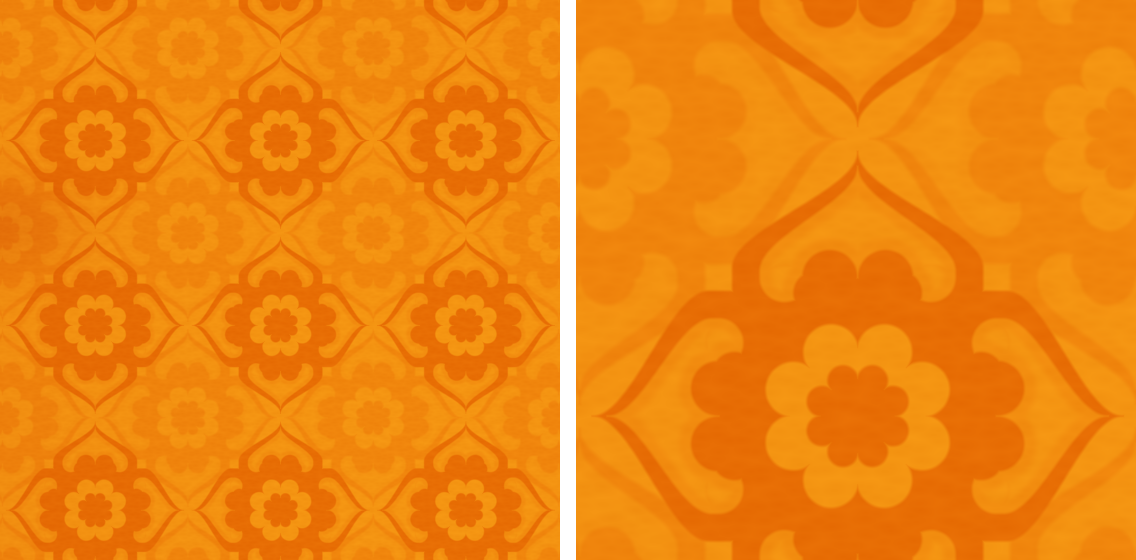
Left: the whole. Right: its middle third, enlarged.
Write a WebGL 2 fragment shader that draws this pattern.

```glsl
#version 300 es
precision highp float;
// Retro wallpaper: dark ogee-armed flowers alternating with faint ones on orange paper.

uniform vec2 u_resolution;
out vec4 fragColor;

const float PI = 3.14159265;
const vec2 PERIOD = vec2(0.331, 0.330);
const vec2 ORIGIN = vec2(0.501, 0.419);

const vec3 GROUND = vec3(0.957, 0.580, 0.070);
const vec3 FAINT_INK = vec3(0.938, 0.510, 0.045);
const vec3 DARK_INK = vec3(0.907, 0.428, 0.016);

float fill(float d, float soft) {
    return 1.0 - smoothstep(-soft, soft, d);
}

float disc(vec2 p, vec2 center, float radius) {
    return length(p - center) - radius;
}

// Arm along y that narrows in an S-curve from halfWidth at base to a cusp at tip.
float ogee(vec2 p, float base, float tip, float halfWidth) {
    float t = clamp((tip - p.y) / (tip - base), 0.0, 1.0);
    float edge = halfWidth * t * t * (3.0 - 2.0 * t);
    float slope = 6.0 * t * (1.0 - t) * halfWidth / (tip - base);
    return max((p.x - edge) / sqrt(1.0 + slope * slope), p.y - tip);
}

// Eight round petals on a ring, with the middle filled.
float flower(vec2 p, float ring, float petal) {
    float sector = PI / 4.0;
    float a = mod(atan(p.y, p.x), sector) - 0.5 * sector;
    vec2 q = length(p) * vec2(cos(a), sin(a));
    return min(disc(q, vec2(ring, 0.0), petal), length(p) - ring);
}

// Opening inside an arm, with curled feet and a lobed bud cut into it.
float armOpening(vec2 p) {
    float opening = max(ogee(p, 0.262, 0.450, 0.176), 0.250 - p.y);
    opening = min(opening, disc(p, vec2(0.132, 0.250), 0.044));
    float bud = min(disc(p, vec2(0.050, 0.250), 0.050),
                    disc(p, vec2(0.076, 0.222), 0.040));
    return max(opening, -bud);
}

// x: ink coverage, y: shaded rim inside the openings.
vec2 motif(vec2 p, float soft) {
    vec2 q = abs(p);
    q = vec2(min(q.x, q.y), max(q.x, q.y));
    float opening = armOpening(q);
    float hole = fill(opening, soft);
    float ink = fill(ogee(q, 0.268, 0.477, 0.226), soft) * (1.0 - hole);
    ink *= 1.0 - fill(flower(p, 0.125, 0.050), soft);
    ink = max(ink, fill(flower(p, 0.069, 0.028), soft));
    float rim = hole * smoothstep(-0.030, -0.012, opening);
    return vec2(ink, rim);
}

vec2 hash2(vec2 p) {
    vec3 h = fract(p.xyx * vec3(0.1031, 0.1030, 0.0973));
    h += dot(h, h.yzx + 33.33);
    return fract((h.xx + h.yz) * h.zy);
}

// Distance to the nearest scattered cell point.
float cellular(vec2 p) {
    vec2 cell = floor(p);
    float nearest = 2.0;
    for (int y = -1; y <= 1; y++) {
        for (int x = -1; x <= 1; x++) {
            vec2 c = cell + vec2(x, y);
            nearest = min(nearest, distance(p, c + hash2(c)));
        }
    }
    return nearest;
}

// Fine horizontal paper fibres, centred near zero.
float paperGrain(vec2 uv) {
    float ripple = sin(uv.y * 310.0 + 2.0 * sin(uv.x * 47.0) + 3.0 * sin(uv.x * 19.0 + uv.y * 23.0));
    return 0.75 * (cellular(uv * vec2(75.0, 170.0)) - 0.45) + 0.15 * ripple;
}

// Broad uneven darkening: a stain at the left edge and a slow drift.
float ageing(vec2 uv) {
    vec2 stain = (uv - vec2(0.0, 0.60)) / vec2(0.15, 0.085);
    float drift = sin(uv.x * 5.0 + 1.2) * sin(uv.y * 4.0 + 0.6);
    return 0.13 * exp(-dot(stain, stain)) + 0.035 * exp(-uv.x * 5.0) + 0.008 * drift;
}

void main() {
    vec2 uv = gl_FragCoord.xy / u_resolution;
    vec2 grid = (uv - ORIGIN) / PERIOD;
    float soft = max(1.0 / (min(u_resolution.x, u_resolution.y) * PERIOD.x), 0.004);

    vec2 dark = motif(fract(grid + 0.5) - 0.5, soft);
    vec2 faint = motif(fract(grid) - 0.5, soft * 1.5);

    // Faint layer first, then the dark one over it.
    vec3 color = mix(GROUND, FAINT_INK, 0.85 * faint.x + 0.15 * faint.y);
    color = mix(color, FAINT_INK, 0.45 * dark.y);
    color = mix(color, DARK_INK, dark.x);

    // Paper wear dims green most, keeping the hue warm.
    float grain = paperGrain(uv);
    color *= 1.0 - ageing(uv) * vec3(0.30, 1.0, 1.6);
    color += grain * vec3(0.018, 0.030, 0.016);
    fragColor = vec4(clamp(color, 0.0, 1.0), 1.0);
}
```
